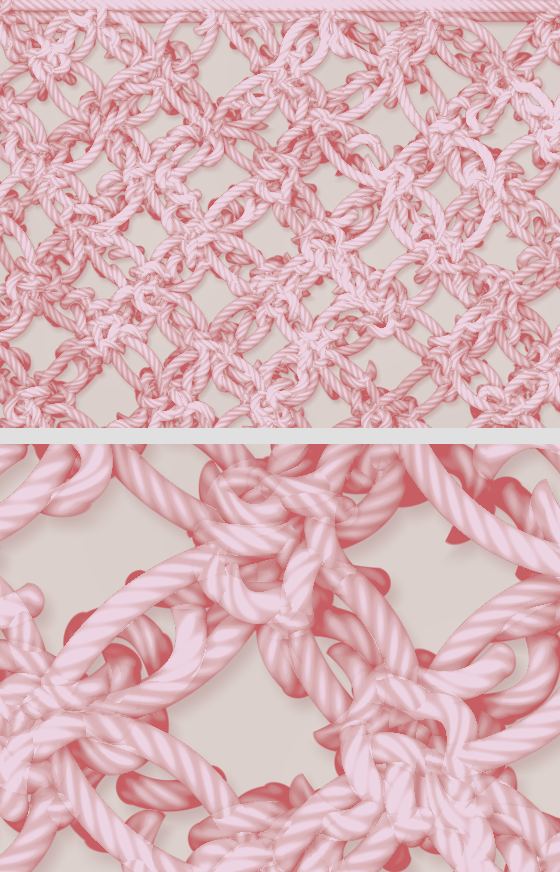
Top, the full canvas; bottom, a detail of the centre.
Reproduce this pattern procedurally as a WebGL 1 fragment shader.

```glsl
precision highp float;
uniform vec2 u_resolution;

float nearest;   // signed distance to the closest yarn
float topHeight; // height of the uppermost yarn
float crowding;  // height of yarn standing close by
vec4 yarn;       // across, ply phase, level, light of that yarn

float hash(vec2 p) {
  return fract(sin(dot(p, vec2(127.1, 311.7))) * 43758.54);
}

float noise(vec2 p) {
  vec2 i = floor(p), f = fract(p);
  f *= f * (3.0 - 2.0 * f);
  return mix(mix(hash(i), hash(i + vec2(1, 0)), f.x),
             mix(hash(i + vec2(0, 1)), hash(i + 1.0), f.x), f.y);
}

// One bowed length of twisted yarn from a to b, dipping under at its ends
void strand(vec2 p, vec2 a, vec2 b, float bend, float radius, float level) {
  float len = length(b - a);
  vec2 along = (b - a) / len, normal = vec2(-along.y, along.x);
  float x = dot(p - a, along);
  float s = clamp(x / len, 0.0, 1.0), end = 2.0 * s - 1.0;
  float slope = -4.0 * bend * end / len;
  float y = (dot(p - a, normal) - 4.0 * bend * s * (1.0 - s)) / sqrt(1.0 + slope * slope);
  float gap = length(vec2(x - s * len, y)) - radius;
  nearest = min(nearest, gap);
  level -= 0.5 * end * end;
  if (gap < 0.0) {
    float v = 1.0 + gap / radius;
    float height = level + 0.45 * sqrt(1.0 - v * v);
    if (height > topHeight) {
      topHeight = height;
      float side = y / radius;
      yarn = vec4(v, x * 290.0 + side * 5.5, level, side * dot(normal, vec2(-0.5, 0.85)));
    }
  } else {
    crowding = max(crowding, level + 0.4 - gap * 50.0);
  }
}

// Knots sit on a staggered, slightly sloping lattice, each a little out of place
vec2 knot(vec2 id) {
  vec2 jitter = vec2(hash(id + 3.7), hash(id + 19.3)) - 0.5;
  float x = 0.102 + 0.264 * (id.x + 0.5 * mod(id.y, 2.0));
  return vec2(x, 0.877 - 0.133 * id.y - 0.05 * x) + jitter * vec2(0.08, 0.05);
}

void stitch(vec2 p, vec2 centre, float angle, float halfLength, float seed) {
  vec2 reach = halfLength * vec2(cos(angle), sin(angle));
  float bend = (hash(vec2(seed, 4.0)) - 0.5) * 0.056;
  strand(p, centre - reach, centre + reach, bend, 0.0122, 0.35 + 0.7 * hash(vec2(seed, 8.0)));
}

// A mesh bar: an open loop of two strands, partly filled with stitches
void bar(vec2 p, vec2 a, vec2 b, float seed) {
  vec2 along = normalize(b - a), normal = vec2(-along.y, along.x);
  float slack = 0.03 + 0.028 * hash(vec2(seed, 1.0));
  strand(p, a, b, slack, 0.0128, 0.4 + 0.6 * hash(vec2(seed, 2.0)));
  strand(p, a, b, 0.01 - slack, 0.0128, 0.4 + 0.6 * hash(vec2(seed, 3.0)));
  float angle = atan(along.y, along.x);
  float open = step(0.75, hash(vec2(seed, 5.0)));
  for (int k = 0; k < 7; k++) {
    float n = float(k), r = hash(vec2(seed, n + 11.0));
    float zigzag = mod(n, 2.0) * 2.0 - 1.0;
    if (open > 0.5 && k > 1 && k < 5) continue;
    vec2 centre = mix(a, b, (n + 0.5) / 7.0) + normal * (zigzag * 0.02 + (r - 0.5) * 0.03);
    stitch(p, centre, angle + zigzag * (0.2 + 0.8 * r), 0.031, seed + n * 1.7);
  }
}

void net(vec2 p) {
  nearest = 1.0;
  topHeight = -1.0;
  crowding = -1.0;
  yarn = vec4(0.0);
  // Cord along the upper edge
  strand(p, vec2(-0.2, 0.957), vec2(1.6, 0.965), 0.004, 0.017, 0.6);
  strand(p, vec2(-0.2, 0.99), vec2(1.6, 0.982), 0.003, 0.015, 1.1);
  float row = floor((0.877 - 0.05 * p.x - p.y) / 0.133);
  for (int j = -1; j <= 2; j++) {
    float y = row + float(j), odd = mod(y, 2.0);
    if (y < -1.0) continue;
    float column = floor((p.x - 0.102) / 0.264 - 0.5 * odd + 0.5);
    for (int i = -1; i <= 1; i++) {
      vec2 id = vec2(column + float(i), y), centre = knot(id);
      float seed = 50.0 * hash(id);
      for (int side = 0; side < 2; side++) {
        vec2 below = knot(vec2(id.x + odd - 1.0 + float(side), y + 1.0));
        if (distance(p, 0.5 * (centre + below)) < 0.2)
          bar(p, centre, below, seed + 7.3 * float(side));
      }
      if (distance(p, centre) > 0.11) continue;
      for (int k = 0; k < 8; k++) {
        float n = float(k), r = hash(vec2(seed, n + 31.0));
        vec2 offset = (0.016 + 0.024 * r) * vec2(cos(n * 0.8), 1.4 * sin(n * 0.8));
        stitch(p, centre + offset, n * 0.8 + 1.1 + r * 1.4, 0.028, seed + n * 2.3 + 20.0);
      }
    }
  }
}

void main() {
  vec2 p = gl_FragCoord.xy / u_resolution.y;
  float pixel = 1.0 / u_resolution.y;
  net(p);
  float cover = smoothstep(pixel, -pixel, nearest);

  // Yarn shading: round body, twisted plies, pale upper side, deep crevices
  float body = sqrt(max(0.0, 1.0 - yarn.x * yarn.x));
  float ply = 0.5 + 0.5 * sin(yarn.y);
  float tone = -0.04 + 0.42 * body + 0.42 * ply * body + 0.62 * (yarn.z - 0.5) + 0.2 * yarn.w;
  tone += 0.3 * (noise(p * 8.0 + 3.0) - 0.5) + 0.25 * (noise(p * 24.0) - 0.5);
  tone -= 0.7 * clamp(crowding - topHeight + 0.25, 0.0, 0.9);
  vec3 color = mix(vec3(0.78, 0.37, 0.39), vec3(0.79, 0.52, 0.53), smoothstep(-0.3, 0.06, tone));
  color = mix(color, vec3(0.82, 0.62, 0.63), smoothstep(0.04, 0.3, tone));
  color = mix(color, vec3(0.865, 0.71, 0.73), smoothstep(0.26, 0.52, tone));
  color = mix(color, vec3(0.93, 0.83, 0.89), smoothstep(0.52, 0.88, tone));

  // Cloth behind, with the soft shadow of the net
  if (cover < 1.0) {
    net(p + vec2(-0.006, 0.009));
    float shadow = smoothstep(0.008, -0.01, nearest);
    vec3 cloth = vec3(0.86, 0.815, 0.8) + 0.02 * (noise(p * 5.0) - 0.5);
    cloth = mix(cloth, vec3(0.76, 0.65, 0.64), 0.7 * shadow);
    color = mix(cloth, color, cover);
  }
  gl_FragColor = vec4(color, 1.0);
}
```
